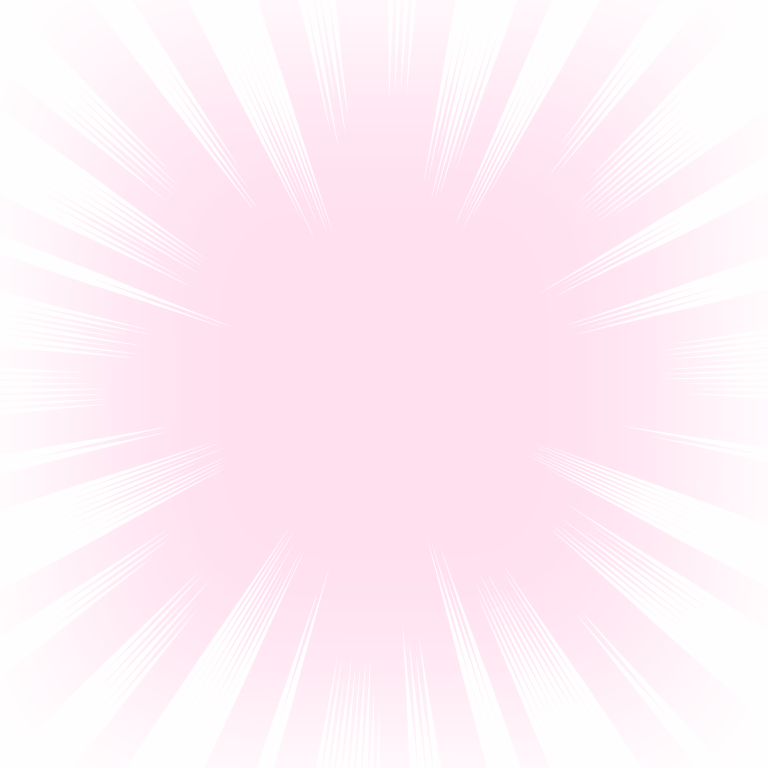
This background is drawn by a WebGL 1 fragment shader. Its source:

```glsl
precision highp float;
// Soft pink backdrop with white bundles of speed lines pointing at the centre.

uniform vec2 u_resolution;

#define BUNDLES 30.0          // bundles around the circle
#define FIRST_ANGLE 86.0      // degrees, mean direction of bundle zero
#define TIP_RADIUS 0.28       // mean distance of the tips from the centre
#define TIP_SWING 0.08        // how far the tips move in and out
#define TIP_SCATTER 0.06      // raggedness of strands within a bundle
#define HALF_WIDTH 3.1        // degrees, mean half width of a bundle
#define STRAND_WIDTH 0.95     // degrees, width of one strand
#define STRAND_GROWTH 0.19    // length over which a strand reaches full width
#define PINK vec3(1.0, 0.878, 0.937)
#define WHITE vec3(1.0, 0.998, 1.0)

float hash(vec2 p) {
    vec3 q = fract(vec3(p.xyx) * 0.1031);
    q += dot(q, q.yzx + 33.33);
    return fract((q.x + q.y) * q.z);
}

// One harmonic around the ring of bundles, phase in degrees
float wave(float k, float cycles, float phase) {
    return cos(radians(k * cycles * 360.0 / BUNDLES + phase));
}

float bundleAngle(float k) {
    float drift = 2.8 * wave(k, 1.0, 5.0) + 1.6 * wave(k, 3.0, 162.0);
    return FIRST_ANGLE - k * 360.0 / BUNDLES + drift;
}

float bundleHalfWidth(float k) {
    float w = HALF_WIDTH + 1.6 * wave(k, 11.0, -145.0)
            + wave(k, 12.0, 38.0) + 0.6 * wave(k, 10.0, -120.0);
    return max(w, 1.1);
}

float bundleTip(float k) {
    return TIP_RADIUS + TIP_SWING * wave(k, 8.0, 25.0);
}

// Coverage of bundle k: tapered strands side by side
float bundle(float k, float angle, float radius, float pixel) {
    float halfWidth = bundleHalfWidth(k);
    float count = max(2.0, floor(2.0 * halfWidth / STRAND_WIDTH));
    float across = (angle - bundleAngle(k)) / (2.0 * halfWidth) + 0.5;
    float strand = clamp(floor(across * count), 0.0, count - 1.0);

    float scatter = hash(vec2(strand + 3.0, mod(k, BUNDLES) + 7.0));
    float start = bundleTip(k) + TIP_SCATTER * scatter * scatter;
    float grown = clamp((radius - start) / STRAND_GROWTH, 0.0, 1.0);

    float offset = abs(across * count - strand - 0.5);
    float spacing = radians(2.0 * halfWidth / count) * radius;
    float edge = (offset - 0.5 * grown) * spacing;
    return (1.0 - smoothstep(-pixel, pixel, edge)) * smoothstep(0.0, 0.12, grown);
}

// Pink centre fading to white towards the borders
vec3 backdrop(vec2 p) {
    vec2 q = p * vec2(1.0, 0.94);
    q *= q;
    float reach = sqrt(sqrt(dot(q, q)));
    float fade = pow(smoothstep(0.15, 0.58, reach), 1.4);
    return mix(PINK, WHITE, fade);
}

void main() {
    float size = min(u_resolution.x, u_resolution.y);
    vec2 p = (gl_FragCoord.xy - 0.5 * u_resolution) / size;
    float radius = length(p);
    float angle = degrees(atan(p.y, p.x + 1e-6));
    float nearest = floor((FIRST_ANGLE - angle) * BUNDLES / 360.0 + 0.5);

    // Neighbouring bundles may drift into this sector
    float rays = 0.0;
    for (int i = -1; i <= 1; i++) {
        rays = max(rays, bundle(nearest + float(i), angle, radius, 0.8 / size));
    }

    gl_FragColor = vec4(mix(backdrop(p), WHITE, rays), 1.0);
}
```
